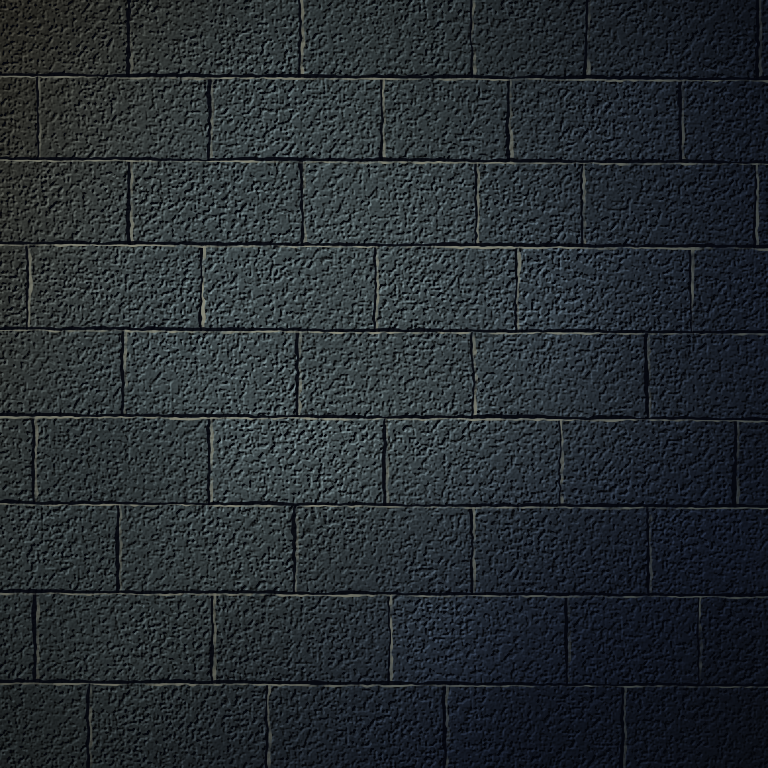
Reproduce this texture procedurally as a Shadertoy shader.

```glsl
// Painted concrete block wall: nine running-bond courses, stucco grain, raking light, vignette.

// Course tops, measured down from the top edge: A*r*r + B*r + C
const float COURSE_A = 0.000703, COURSE_B = 0.10649, COURSE_C = -0.00559;
const float COURSE_TILT = 0.005;
const float LAST_COURSE = 8.0;

// Per course: first upright joint, and width of its cut block (0 = none)
const float FIRST_JOINT[9] = float[9](0.169, 0.0505, 0.170, 0.037, 0.162, 0.045, 0.156, 0.047, 0.117);
const float CUT_WIDTH[9] = float[9](0.150, 0.165, 0.139, 0.184, 0.0, 0.0, 0.0, 0.171, 0.0);
const float BLOCK_WIDTH = 0.2230, BLOCK_GROWTH = 0.0011;

const float SHADOW_WIDTH = 0.0044;   // dark side of a joint
const float RIM_WIDTH = 0.0034;      // lit side of a joint
const float JOINT_WOBBLE = 0.0026;
const float GRAIN_SCALE = 235.0, GRAIN_STEP = 0.0009, GRAIN_DEPTH = 1.25;

const vec3 WARM = vec3(0.265, 0.255, 0.215);
const vec3 SLATE = vec3(0.248, 0.287, 0.296);
const vec3 NAVY = vec3(0.120, 0.158, 0.240);
const vec3 SHADOW = vec3(0.012, 0.018, 0.045);
const vec3 RIM = vec3(0.560, 0.565, 0.500);
const vec2 LIGHT_CENTER = vec2(0.41, 0.57);

float hash(vec2 p) {
    vec3 q = fract(vec3(p.xyx) * 0.1031);
    q += dot(q, q.yzx + 33.33);
    return fract((q.x + q.y) * q.z);
}

float noise(vec2 p) {
    vec2 i = floor(p), f = fract(p);
    f = f * f * (3.0 - 2.0 * f);
    return mix(mix(hash(i), hash(i + vec2(1, 0)), f.x),
               mix(hash(i + vec2(0, 1)), hash(i + vec2(1, 1)), f.x), f.y);
}

// Flat plaster with steep-sided dimples; the layers are rotated to hide the noise lattice
float stucco(vec2 p) {
    vec2 turned = mat2(0.8, 0.6, -0.6, 0.8) * p;
    float coarse = noise(turned * GRAIN_SCALE + 50.0);
    float fine = noise(p * GRAIN_SCALE * 1.6 + 31.0);
    return 0.75 * smoothstep(0.18, 0.58, 0.65 * coarse + 0.35 * fine) + 0.3 * fine;
}

float band(float d, float lo, float hi, float aa) {
    return smoothstep(lo - aa, lo + aa, d) * (1.0 - smoothstep(hi - aa, hi + aa, d));
}

float courseTop(float r) {
    return (COURSE_A * r + COURSE_B) * r + COURSE_C;
}

// Signed distance to the nearest upright joint (positive on its right), and block column
vec2 uprightJoint(float x, float course) {
    int k = int(course);
    float w = BLOCK_WIDTH + BLOCK_GROWTH * course;
    float cut = CUT_WIDTH[k];
    float u = x - FIRST_JOINT[k];
    float cutStart = (course > 6.0 ? 3.0 : 2.0) * w;
    float span = w;
    float left = mod(u, w);
    if (cut > 0.0 && u > cutStart) {
        float v = u - cutStart;
        if (v < cut) { left = v; span = cut; }
        else { left = mod(v - cut, w); u += w - cut; }
    }
    float right = span - left;
    return vec2(left < right ? left : -right, floor(u / w));
}

void mainImage(out vec4 fragColor, in vec2 fragCoord) {
    vec2 p = fragCoord / iResolution.xy;
    float aa = max(0.6 / iResolution.y, 0.0007);

    // Courses and blocks, with slightly uneven edges
    vec2 wobble = vec2(noise(p * 26.0), noise(p * 26.0 + 71.0)) - 0.5;
    wobble += 0.9 * (vec2(noise(p * 140.0 + 9.0), noise(p * 140.0 + 47.0)) - 0.5);
    vec2 q = p + JOINT_WOBBLE * wobble * vec2(1.0, 0.6);
    float down = 1.0 - q.y - COURSE_TILT * (q.x - 0.5);
    float r = (sqrt(COURSE_B * COURSE_B + 4.0 * COURSE_A * (down - COURSE_C)) - COURSE_B) / (2.0 * COURSE_A);
    float course = clamp(floor(r), 0.0, LAST_COURSE);
    float bed = down - courseTop(floor(r + 0.5));
    vec2 upright = uprightJoint(q.x, course);

    // Broad light and colour drift
    vec2 away = p - LIGHT_CENTER;
    float light = mix(0.26, 1.0, exp(-2.9 * dot(away, away)));
    light *= 0.92 + 0.16 * noise(p * 7.0 + 23.0);
    vec3 tint = mix(WARM, SLATE, smoothstep(-0.1, 0.45, p.x + 0.5 * (1.0 - p.y)));
    float cool = smoothstep(0.42, 1.05, 0.9 * p.x + 0.9 * max(0.0, 0.45 - p.y));
    tint = mix(tint, NAVY, cool);

    // Embossed grain lit from the upper left; dimples fall into deep shade
    vec2 e = GRAIN_STEP * vec2(1.0, -1.0);
    float relief = stucco(p + e) - stucco(p - e);
    float rough = 0.75 + 0.5 * noise(p * 16.0 + 5.0);
    float shade = 1.0 + GRAIN_DEPTH * rough * (relief > 0.0 ? 0.75 * relief : 1.25 * relief);
    float blockTone = 0.94 + 0.12 * hash(vec2(upright.y + 7.0, course + 3.0));
    vec3 face = tint * light * blockTone * max(shade, 0.0);
    vec3 color = max(face, SHADOW) + 0.05 * max(relief, 0.0) * RIM * light;

    // Joints: a shadowed groove beside a lit rim, both broken and varying along their length
    float wear = noise(p * 24.0 + 3.0);
    float chip = noise(p * 120.0 + 17.0);
    float jointId = upright.y + step(upright.x, 0.0);
    float vary = hash(vec2(jointId + 19.0, course + 41.0));
    float dark = SHADOW_WIDTH * (0.30 + 0.6 * wear + 0.5 * chip);
    float bedShadow = band(bed, -dark, 0.0, aa);
    float bedRim = band(bed, 0.0, RIM_WIDTH * (0.2 + 0.5 * wear + 0.5 * chip), aa);
    float sideShadow = band(upright.x, -dark * (0.6 + 0.7 * vary), 0.0, aa);
    float sideRim = band(upright.x, 0.0, RIM_WIDTH * (0.3 + 0.6 * wear + 0.7 * chip), aa) * (1.0 - 0.5 * vary);
    float rimWear = smoothstep(0.05, 0.85, 0.55 * chip + 0.6 * noise(p * 34.0 + 61.0));
    vec3 rimColor = mix(RIM, RIM * vec3(0.70, 0.76, 0.84), cool) * (0.25 + 0.75 * light);

    color = mix(color, SHADOW, 0.90 * sideShadow);
    color = mix(color, rimColor, sideRim * rimWear);
    color = mix(color, rimColor, bedRim * rimWear);
    color = mix(color, SHADOW, 0.90 * bedShadow);
    fragColor = vec4(color, 1.0);
}
```
